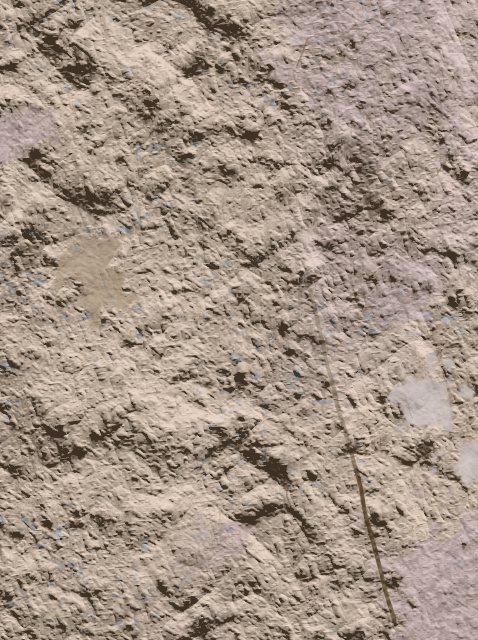
Reproduce this texture procedurally as a Shadertoy shader.

```glsl
// Churned wet mud: a height field of slanted ridges, clods and crumbs is lit
// from above with short cast shadows. Smooth patches, puddles, bluish grit,
// root fibres and a long stick are laid over it.

float hash(vec2 p) {
    return fract(sin(dot(p, vec2(127.1, 311.7))) * 43758.5453);
}

float noise(vec2 p) {
    vec2 i = floor(p), f = fract(p);
    f = f * f * (3.0 - 2.0 * f);
    return mix(mix(hash(i), hash(i + vec2(1, 0)), f.x),
               mix(hash(i + vec2(0, 1)), hash(i + vec2(1, 1)), f.x), f.y);
}

float fbm(vec2 p) {
    float sum = 0.0, amp = 0.57;
    for (int i = 0; i < 3; i++) {
        sum += amp * noise(p);
        p = mat2(0.8, -0.6, 0.6, 0.8) * p * 2.0 + 5.3;
        amp *= 0.5;
    }
    return sum;
}

// Rounded lumps standing on flatter ground, with a crease between them
float clod(vec2 p) {
    float n = 2.0 * noise(p) - 1.0;
    return 0.75 * abs(n) + 0.5 * n;
}

float height(vec2 p, float rough) {
    vec2 w = p + 0.04 * (vec2(fbm(p * 11.0), fbm(p * 11.0 + 31.0)) - 0.5);
    vec2 slant = vec2(dot(w, vec2(0.8, -0.6)), dot(w, vec2(0.6, 0.8)));
    vec2 upright = vec2(dot(w, vec2(0.2, -0.98)), dot(w, vec2(0.98, 0.2)));

    // Long ridges: diagonal on the left, steep ruts on the right
    float ridges = mix(clod(slant * vec2(6.0, 12.0)),
                       clod(upright * vec2(4.0, 14.0) + 7.0),
                       smoothstep(0.38, 0.5, p.x));
    float h = 0.036 * rough * ridges;

    // Clods and crumbs, the finer ones hardly warped
    vec2 q = mix(w, p, 0.6);
    float freq = 21.0;
    for (int i = 0; i < 5; i++) {
        q = mat2(0.8, -0.6, 0.6, 0.8) * q + 1.73;
        h += (0.4 + 0.04 * float(i)) / freq * mix(0.4, 1.0, rough)
           * clod(q * freq * vec2(0.85, 1.15));
        freq *= 1.85;
    }
    return h;
}

// Ellipse with a ragged rim
float blot(vec2 p, vec2 centre, vec2 radius, float ragged) {
    return 1.0 - smoothstep(0.7, 1.15, length((p - centre) / radius) + ragged);
}

float segment(vec2 p, vec2 a, vec2 b) {
    vec2 d = b - a;
    return length(p - a - d * clamp(dot(p - a, d) / dot(d, d), 0.0, 1.0));
}

void mainImage(out vec4 fragColor, in vec2 fragCoord) {
    vec2 p = fragCoord / iResolution.y;
    float px = 1.0 / iResolution.y;

    // Smooth and wet places
    float ragged = 2.2 * (fbm(p * 34.0) - 0.5);
    float puddle = blot(p, vec2(0.665, 0.375), vec2(0.045, 0.065), ragged);
    puddle = max(puddle, blot(p, vec2(0.74, 0.285), vec2(0.025, 0.035), ragged));
    float pool = blot(p, vec2(0.145, 0.575), vec2(0.045, 0.065), ragged);
    float pale = 0.6 * blot(p, vec2(0.70, 1.0), vec2(0.26, 0.19), ragged);
    pale = max(pale, blot(p, vec2(0.72, 0.06), vec2(0.10, 0.13), ragged));
    pale = max(pale, blot(p, vec2(0.03, 0.79), vec2(0.055, 0.05), ragged));
    pale = max(pale, 0.7 * blot(p, vec2(0.62, 0.545), vec2(0.05, 0.06), ragged));
    pale = max(pale, 0.7 * blot(p, vec2(0.30, 0.16), vec2(0.07, 0.05), ragged));
    float rough = 1.0 - 0.85 * max(pale, max(puddle, pool));

    // Deep hollows
    float hollow = blot(p, vec2(0.566, 0.735), vec2(0.022, 0.07), ragged);
    hollow = max(hollow, blot(p, vec2(0.31, 0.915), vec2(0.02, 0.025), ragged));
    hollow = max(hollow, blot(p, vec2(0.04, 0.59), vec2(0.03, 0.04), ragged));

    // Light from above, with shadows below the clods
    vec2 light = vec2(0.24, 0.97);
    float h = height(p, rough);
    float slope = (h - height(p + light * 0.002, rough)) / 0.002;
    float blocked = 0.0;
    for (int i = 1; i <= 6; i++) {
        float d = 0.0036 * float(i);
        blocked = max(blocked, (height(p + light * d, rough) - h) / d);
    }
    float shade = 0.18 + 1.15 * slope - 1.1 * smoothstep(0.5, 1.3, blocked)
                + 1.1 * (fbm(p * 7.0) - 0.5) + 0.8 * (noise(p * 270.0) - 0.5)
                + 0.1 * pale - 0.8 * hollow;

    // Tone curve with a long dark tail, then ochre and pinkish drifts
    shade = clamp(shade, -1.9, 2.5);
    float tone = 0.69 + 0.275 * shade - 0.045 * shade * shade;
    vec3 col = mix(vec3(0.24, 0.19, 0.14), vec3(0.85, 0.78, 0.75), tone);
    float pink = smoothstep(0.3, 0.8, 0.7 * fbm(p * 4.0 + 3.0) + 0.4 * pale + 0.15 * p.x);
    col *= mix(vec3(1.0, 0.995, 0.95), vec3(1.0, 0.985, 1.02), pink);

    // Water and bluish grit
    vec3 sky = vec3(0.80, 0.76, 0.77) + 0.2 * (fbm(p * 40.0) - 0.5);
    col = mix(col, sky, 0.7 * puddle);
    col = mix(col, vec3(0.62, 0.54, 0.42), 0.4 * pool);
    float grit = smoothstep(0.66, 0.82, fbm(p * 75.0 + 9.0))
               * smoothstep(0.45, 0.6, fbm(p * 8.0 + 17.0));
    col = mix(col, vec3(0.55, 0.57, 0.61) * (0.4 + 0.8 * tone), 0.7 * grit);

    // Scattered root fibres
    for (int i = 0; i < 16; i++) {
        float k = float(i);
        vec2 a = vec2(hash(vec2(k, 1.0)) * 0.75, hash(vec2(k, 2.0)));
        float turn = 6.28 * hash(vec2(k, 3.0));
        vec2 b = a + (0.02 + 0.03 * hash(vec2(k, 4.0))) * vec2(cos(turn), sin(turn));
        float d = segment(p + 0.012 * (noise(p * 40.0) - 0.5), a, b);
        vec3 fibre = mix(vec3(0.42, 0.33, 0.25), vec3(0.78, 0.70, 0.60), hash(vec2(k, 5.0)));
        col = mix(col, fibre, 0.5 * (1.0 - smoothstep(0.0005, 0.0005 + px, d)));
    }

    // Long stick, half buried at its upper end
    float bend = 0.004 * (noise(p * 25.0) - 0.5);
    float stick = min(segment(p + bend, vec2(0.484, 0.544), vec2(0.547, 0.297)),
                      segment(p + bend, vec2(0.547, 0.297), vec2(0.616, 0.03)));
    float bare = mix(0.35, 0.9, 1.0 - smoothstep(0.22, 0.33, p.y));
    vec3 bark = vec3(0.36, 0.29, 0.20) + 0.25 * (noise(p * 200.0) - 0.5);
    col = mix(col, bark, bare * (1.0 - smoothstep(0.002, 0.002 + 1.5 * px, stick)));

    fragColor = vec4(clamp(col, 0.0, 1.0), 1.0);
}
```
